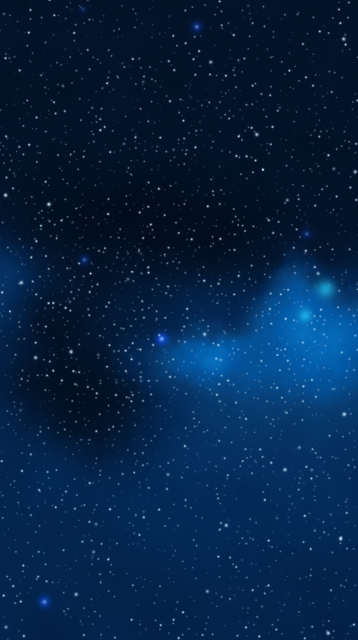
Give the GLSL for this texture, as a WebGL 2 fragment shader.

```glsl
#version 300 es
precision highp float;
// A deep blue night sky: a scalar glow field, built from soft ellipses bent by
// fractal noise, is mapped through a colour ramp. Hashed grids then scatter
// small white stars and a few larger stars with blue halos.

uniform vec2 u_resolution;
out vec4 fragColor;

// Lengths are in canvas widths.
const vec3 RAMP[6] = vec3[6](
    vec3(0.004, 0.035, 0.085), vec3(0.01, 0.08, 0.17), vec3(0.01, 0.15, 0.32),
    vec3(0.03, 0.24, 0.45), vec3(0.01, 0.35, 0.65), vec3(0.04, 0.51, 0.83));
const vec3 STAR_COLOR = vec3(0.78, 0.92, 1.0);
const vec3 HALO_COLOR = vec3(0.05, 0.22, 0.85);
const vec3 CORE_COLOR = vec3(0.12, 0.75, 0.95);
const float SKY_TOP = 0.17;
const float SKY_BOTTOM = 0.41;
const float WARP = 0.16;
const float CLOUD_DETAIL = 0.30;
const float FINE_CELL = 0.024;
const float BRIGHT_CELL = 0.075;
const float HALO_CELL = 0.2;

float hash(vec2 p) {
    vec3 q = fract(vec3(p.xyx) * 0.1031);
    q += dot(q, q.yzx + 33.33);
    return fract((q.x + q.y) * q.z);
}

vec2 hash2(vec2 p) {
    return vec2(hash(p + 17.3), hash(p + 71.9));
}

float noise(vec2 p) {
    vec2 i = floor(p), f = fract(p);
    f = f * f * (3.0 - 2.0 * f);
    float low = mix(hash(i), hash(i + vec2(1, 0)), f.x);
    float high = mix(hash(i + vec2(0, 1)), hash(i + vec2(1, 1)), f.x);
    return mix(low, high, f.y);
}

// Fractal noise centred on zero.
float fbm(vec2 p) {
    float sum = 0.0, amp = 0.5;
    for (int i = 0; i < 5; i++) {
        sum += amp * (noise(p) - 0.5);
        p = mat2(1.6, 1.2, -1.2, 1.6) * p + 9.7;
        amp *= 0.5;
    }
    return sum;
}

float blob(vec2 p, vec2 center, vec2 radius) {
    vec2 d = (p - center) / radius;
    return exp(-dot(d, d));
}

vec3 ramp(float t) {
    t = clamp(t, 0.0, 1.0) * 5.0;
    vec3 color = RAMP[0];
    for (int i = 1; i < 6; i++)
        color = mix(color, RAMP[i], clamp(t - float(i - 1), 0.0, 1.0));
    return color;
}

float nebula(vec2 p) {
    vec2 q = p + WARP * vec2(fbm(p * 4.0 + 3.1), fbm(p * 4.0 + 28.4));
    float detail = fbm(p * 6.5 + 51.0);

    // Sky gradient with broad haze
    float glow = mix(SKY_BOTTOM, SKY_TOP, smoothstep(0.72, 1.22, q.y));
    glow -= 0.05 * (1.0 - smoothstep(0.0, 0.45, p.y));
    glow += 0.14 * blob(q, vec2(0.66, 0.68), vec2(0.32, 0.26));
    glow += 0.27 * blob(q, vec2(0.0, 1.0), vec2(0.13, 0.13));

    // Dark dust
    glow -= 0.34 * blob(q, vec2(0.27, 0.70), vec2(0.21, 0.17));
    glow -= 0.16 * blob(q, vec2(0.15, 0.92), vec2(0.15, 0.10));
    glow -= 0.12 * blob(q, vec2(0.45, 1.18), vec2(0.28, 0.16));

    // Bright clouds with a firm upper rim
    float rim = 1.06 - 1.3 * max(0.79 - q.x, 0.0) - 0.2 * max(q.x - 0.79, 0.0);
    float right = smoothstep(-0.05, 0.09, rim - q.y + 0.12 * detail)
                * blob(q, vec2(0.92, 0.91), vec2(0.30, 0.19));
    float middle = smoothstep(-0.02, 0.07, 0.87 - q.y + 0.1 * detail)
                 * blob(q, vec2(0.52, 0.81), vec2(0.115, 0.085));
    glow += 0.47 * right + 0.38 * middle;
    return glow + detail * CLOUD_DETAIL * (0.3 + right + middle);
}

// One jittered spot per occupied cell; returns its brightness.
float scatter(vec2 p, float cell, float chance, float radius, float seed) {
    vec2 id = floor(p / cell);
    vec2 key = id + seed;
    vec2 d = p - (id + 0.15 + 0.7 * hash2(key)) * cell;
    float pick = hash(key + 5.7), power = hash(key + 43.1);
    float r = radius * mix(0.7, 1.2, power);
    float pixel = 0.35 / u_resolution.x;
    float spread = r * r + pixel * pixel;
    return step(pick, chance) * mix(0.2, 1.0, power * power)
         * exp(-dot(d, d) / spread) * r * r / spread;
}

void main() {
    vec2 p = gl_FragCoord.xy / u_resolution.x;
    vec3 color = ramp(nebula(p));

    // Halos and hot cores
    float halo = scatter(p, HALO_CELL, 0.28, 0.015, 301.0);
    float heart = scatter(p, HALO_CELL, 0.28, 0.005, 301.0);
    color += HALO_COLOR * halo * 0.75;
    float cores = blob(p, vec2(0.91, 0.98), vec2(0.024))
                + blob(p, vec2(0.853, 0.906), vec2(0.017));
    color = mix(color, CORE_COLOR, min(cores, 1.0) * 0.75);

    // Stars, thinner towards the top and the bottom
    float crowd = 0.26 + 0.26 * blob(p, vec2(0.42, 0.9), vec2(0.7, 0.6));
    float stars = scatter(p, FINE_CELL, crowd, 0.0025, 11.0)
                + 0.6 * scatter(p + 0.013, FINE_CELL, crowd, 0.0021, 137.0)
                + scatter(p, BRIGHT_CELL, 0.26, 0.0040, 211.0)
                + 0.8 * heart;
    color = mix(color, STAR_COLOR, min(stars, 1.0));
    fragColor = vec4(color, 1.0);
}
```
